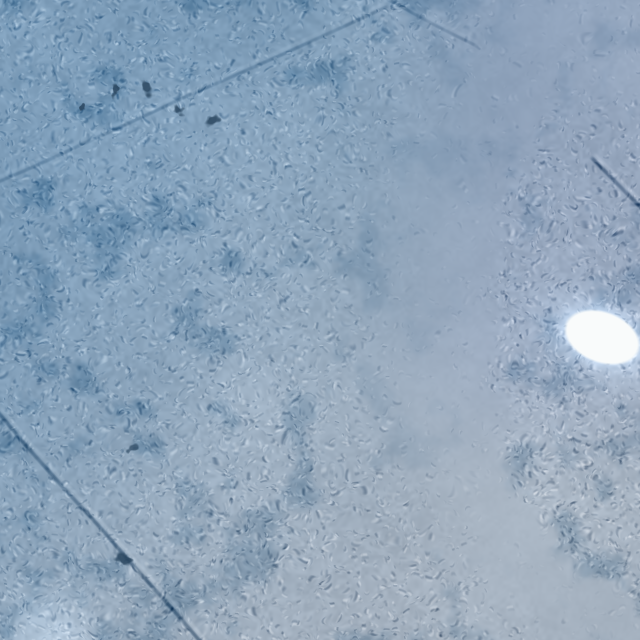
Give the GLSL for this texture, as a WebGL 2 fragment shader.

```glsl
#version 300 es
precision highp float;
// A worn, blue-grey speckled floor with thin joints, chips and a lamp reflection.
// Curved flecks are scattered on jittered grids, each dark with a pale edge;
// a density mask leaves a smooth band winding down the right side.
uniform vec2 u_resolution;
out vec4 fragColor;

float hash(vec2 p) {
  return fract(sin(dot(p, vec2(127.1, 311.7))) * 43758.5453);
}

float noise(vec2 p) {
  vec2 i = floor(p), f = fract(p);
  f = f * f * (3.0 - 2.0 * f);
  return mix(mix(hash(i), hash(i + vec2(1, 0)), f.x),
             mix(hash(i + vec2(0, 1)), hash(i + vec2(1, 1)), f.x), f.y);
}

float fbm(vec2 p) {
  float sum = 0.0, amp = 0.5;
  for (int i = 0; i < 4; i++) {
    sum += amp * noise(p);
    p = p * 2.03 + 17.3;
    amp *= 0.5;
  }
  return sum;
}

vec2 rotate(vec2 p, float a) {
  return vec2(cos(a) * p.x + sin(a) * p.y, cos(a) * p.y - sin(a) * p.x);
}

// Soft bent stroke lying along x
float stroke(vec2 q, float halfLength, float bend, float width) {
  q.y += bend * q.x * q.x;
  q.x = max(abs(q.x) - halfLength, 0.0);
  return 1.0 - smoothstep(0.0, width, length(q));
}

// x: dark flecks, y: pale flecks running along one side of them
vec2 flecks(vec2 p, float density, float seed) {
  vec2 cell = floor(p), sum = vec2(0.0);
  for (int y = -1; y <= 1; y++) {
    for (int x = -1; x <= 1; x++) {
      vec2 id = cell + vec2(x, y) + seed;
      float present = smoothstep(-0.15, 0.15, density - hash(id + 3.7));
      vec2 q = p - (id - seed) - vec2(hash(id), hash(id + 41.3));
      q = rotate(q, 3.1416 * hash(id + 9.1));
      float halfLength = 0.3 * hash(id + 5.9);
      float bend = 3.0 * (hash(id + 7.7) - 0.5);
      float width = 0.2 + 0.14 * hash(id + 2.2);
      float strength = hash(id + 13.4);
      sum.x += present * (0.25 + 0.85 * strength * strength) * stroke(q, halfLength, bend, width);
      q += vec2(0.1, hash(id + 6.1) > 0.4 ? 0.27 : -0.27);
      sum.y += present * (0.2 + 0.8 * hash(id + 17.9)) * stroke(q, 0.8 * halfLength, bend, width);
    }
  }
  return min(sum, 1.3);
}

// Dark, unevenly worn groove from a to b with a pale lip on its upper side
float joint(vec2 p, vec2 a, vec2 b, float width) {
  vec2 dir = normalize(b - a), q = p - a;
  float along = dot(q, dir);
  float across = dir.x * q.y - dir.y * q.x + 0.003 * (noise(vec2(along * 12.0, a.y * 9.0)) - 0.5);
  float ends = smoothstep(-0.004, 0.004, along) * smoothstep(-0.004, 0.004, length(b - a) - along);
  float groove = 1.0 - smoothstep(0.1 * width, width, abs(across));
  float lip = 1.0 - smoothstep(0.0, width, abs(across - 1.5 * width));
  return ends * (groove - 0.25 * lip) * (0.55 + 0.6 * noise(vec2(along * 55.0, a.x * 7.0)));
}

float chip(vec2 p, vec2 center, float angle, float size) {
  vec2 q = rotate(p - center, angle) * vec2(0.65, 1.1);
  float r = length(q) + 0.008 * (noise(p * 160.0) - 0.5);
  return 1.0 - smoothstep(0.4 * size, size, r);
}

void main() {
  vec2 p = gl_FragCoord.xy / u_resolution.y;
  float cloud = fbm(p * 5.0) - 0.47;
  float patches = fbm(p * 17.0 + 5.0) - 0.47;

  // Broad tint: muted blue at upper left, lavender to grey at lower right
  float warm = smoothstep(-0.75, 0.6, p.x - p.y + 0.2 * cloud);
  vec3 color = mix(vec3(0.495, 0.62, 0.73), vec3(0.655, 0.705, 0.76), warm);
  color = mix(color, vec3(0.58, 0.645, 0.75), 0.6 * smoothstep(0.5, 0.85, p.x) * smoothstep(0.2, 0.5, p.y));
  color += 0.07 * cloud + 0.015 * (noise(p * 45.0) - 0.5);
  color += 0.12 * exp(-dot(p - vec2(0.08, 0.0), p - vec2(0.08, 0.0)) * 220.0);

  // Smooth band, soft on its left and sharper on its right
  float offset = p.x - 0.68 - 0.9 * (p.y - 0.55) * (p.y - 0.55) + 0.16 * cloud + 0.12 * patches;
  float bare = smoothstep(-0.25, -0.03, offset) * (1.0 - smoothstep(0.06, 0.11, offset));
  bare = max(bare, 0.85 * smoothstep(0.72, 0.9, p.y) * smoothstep(0.7, 0.82, p.x));
  float density = (0.68 + 0.5 * cloud + 1.1 * patches) * (1.0 - 0.85 * bare);

  // Darker stains, then two sizes of fleck and fine grit
  color -= vec3(0.13, 0.1, 0.08) * smoothstep(0.04, 0.3, patches) * (1.0 - 0.7 * bare);
  vec2 warped = p + 0.012 * vec2(noise(p * 40.0), noise(p * 40.0 + 50.0));
  vec2 marks = flecks(warped * 62.0, density, 0.0);
  marks += 0.75 * flecks(rotate(warped, 0.6) * 90.0, density, 71.0);
  marks *= 1.0 - 0.5 * bare;
  color -= marks.x * mix(vec3(0.165, 0.14, 0.115), vec3(0.18, 0.165, 0.145), warm);
  color += marks.y * vec3(0.115, 0.1, 0.085);
  color += 0.06 * (noise(warped * 150.0) - 0.5) * (1.0 - 0.75 * bare);

  // Joints between the slabs
  float grooves = 0.5 * joint(p, vec2(-0.01, 0.712), vec2(0.605, 0.99), 0.0045);
  grooves += 0.45 * joint(p, vec2(0.605, 1.0), vec2(0.742, 0.928), 0.0042);
  grooves += joint(p, vec2(-0.01, 0.362), vec2(0.32, -0.01), 0.005);
  grooves += joint(p, vec2(0.924, 0.753), vec2(1.01, 0.667), 0.005);
  color -= grooves * vec3(0.27, 0.24, 0.21);

  // Chips: a loose cluster and two near the lower joint
  float chips = max(chip(p, vec2(0.193, 0.127), -0.5, 0.012), 0.8 * chip(p, vec2(0.208, 0.3), 0.3, 0.008));
  for (int i = 0; i < 5; i++) {
    float k = float(i);
    vec2 center = vec2(0.13 + 0.05 * k, 0.81 + 0.06 * hash(vec2(k, 4.0)));
    chips = max(chips, chip(p, center, 3.0 * hash(vec2(k, 8.0)), 0.005 + 0.005 * hash(vec2(k, 2.0))));
  }
  color = mix(color, vec3(0.16, 0.27, 0.37), 0.85 * chips);

  // Lamp reflection with its halo
  vec2 lamp = rotate(p - vec2(0.941, 0.473), -0.36) / vec2(0.06, 0.039);
  float r = length(lamp);
  color += 0.18 * exp(-1.9 * max(r - 1.0, 0.0)) * vec3(0.85, 0.95, 1.0);
  color = mix(color, vec3(0.975, 0.985, 0.985), 1.0 - smoothstep(0.93, 1.07, r));

  fragColor = vec4(clamp(color, 0.0, 1.0), 1.0);
}
```
